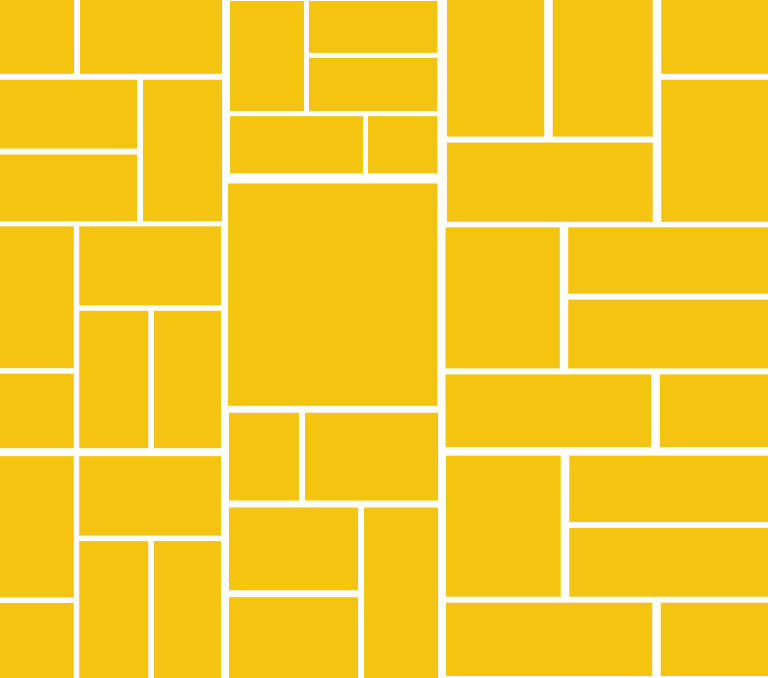
Give the GLSL for this pattern, as a WebGL 1 fragment shader.

```glsl
precision highp float;
// Yellow tiles in a three by three layout: five-tile modules, turned and mirrored, around one large tile.

uniform vec2 u_resolution;

const vec2 SHEET = vec2(768.0, 680.0);      // layout units across and down
const vec3 TILE_COLOR = vec3(0.951, 0.771, 0.063);
const vec3 GROUT_COLOR = vec3(1.0, 1.0, 0.995);
const float EDGE_SOFTNESS = 1.0;            // in output pixels

// Grout widths of the modules: x between columns, y between rows.
const vec2 GAP_EVEN = vec2(6.0, 6.0);
const vec2 GAP_SLIM = vec2(5.0, 5.0);
const vec2 GAP_LEFT = vec2(5.5, 5.5);
const vec2 GAP_BOTTOM = vec2(6.0, 7.0);
const vec2 GAP_WIDE = vec2(8.5, 6.0);

// Distance to the nearest side of a box, positive inside.
float insideBox(vec2 q, vec2 size) {
  vec2 side = min(q, size - q);
  return min(side.x, side.y);
}

// Distance to a grout line, positive outside of it.
float outsideSeam(float x, float cut, float gap) {
  return abs(x - cut) - 0.5 * gap;
}

// Five tiles: a pair in the first band, then a stack of two beside a tall tile.
// Running from start to end sets the mirroring; cuts are measured from start:
// x = between bands, y = within the pair, z = stack to tall tile, w = within the stack.
float tileModule(vec2 p, vec2 start, vec2 end, vec4 cuts, vec2 gap) {
  vec2 q = (p - start) * sign(end - start);
  float d = insideBox(q, abs(end - start));
  d = min(d, outsideSeam(q.y, cuts.x, gap.y));
  if (q.y < cuts.x) {
    return min(d, outsideSeam(q.x, cuts.y, gap.x));
  }
  d = min(d, outsideSeam(q.x, cuts.z, gap.x));
  if (q.x < cuts.z) {
    d = min(d, outsideSeam(q.y, cuts.w, gap.y));
  }
  return d;
}

// Left column: one upright module above two lying on their side.
float leftColumn(vec2 p) {
  float d = tileModule(p, vec2(0.0), vec2(222.0), vec4(77.0, 77.0, 140.0, 152.0), GAP_EVEN);
  d = max(d, tileModule(p.yx, vec2(449.5, 0.0), vec2(227.0, 221.0),
                        vec4(76.5, 77.5, 140.5, 151.0), GAP_LEFT));
  return max(d, tileModule(p.yx, vec2(680.0, 0.0), vec2(457.5, 221.0),
                           vec4(76.5, 78.0, 140.0, 151.0), GAP_LEFT));
}

// Middle column: the large tile between two modules.
float middleColumn(vec2 p) {
  float d = tileModule(p, vec2(437.5, 174.0), vec2(230.0, 1.0),
                       vec4(60.0, 72.0, 131.0, 118.5), GAP_SLIM);
  d = max(d, insideBox(p - vec2(228.0, 184.0), vec2(209.5, 223.0)));
  return max(d, tileModule(p, vec2(229.0, 414.0), vec2(438.0, 680.0),
                           vec4(91.5, 73.0, 132.0, 181.5), GAP_BOTTOM));
}

// Right column: one module on its side above two turned by half.
float rightColumn(vec2 p) {
  float d = tileModule(p.yx, vec2(0.0, 768.0), vec2(222.5, 447.0),
                       vec4(111.0, 77.0, 140.0, 219.5), GAP_WIDE.yx);
  d = max(d, tileModule(p, vec2(768.0, 448.5), vec2(445.5, 228.0),
                        vec4(76.0, 112.5, 204.0, 151.0), GAP_WIDE));
  return max(d, tileModule(p, vec2(768.0, 678.0), vec2(446.0, 457.0),
                           vec4(76.5, 111.5, 203.0, 151.5), GAP_WIDE));
}

void main() {
  vec2 uv = gl_FragCoord.xy / u_resolution;
  vec2 p = vec2(uv.x, 1.0 - uv.y) * SHEET;  // rows run downwards

  float d = max(leftColumn(p), max(middleColumn(p), rightColumn(p)));
  vec2 scale = u_resolution / SHEET;
  float pixels = d * min(scale.x, scale.y);
  float coverage = clamp(pixels / EDGE_SOFTNESS + 0.5, 0.0, 1.0);

  gl_FragColor = vec4(mix(GROUT_COLOR, TILE_COLOR, coverage), 1.0);
}
```
